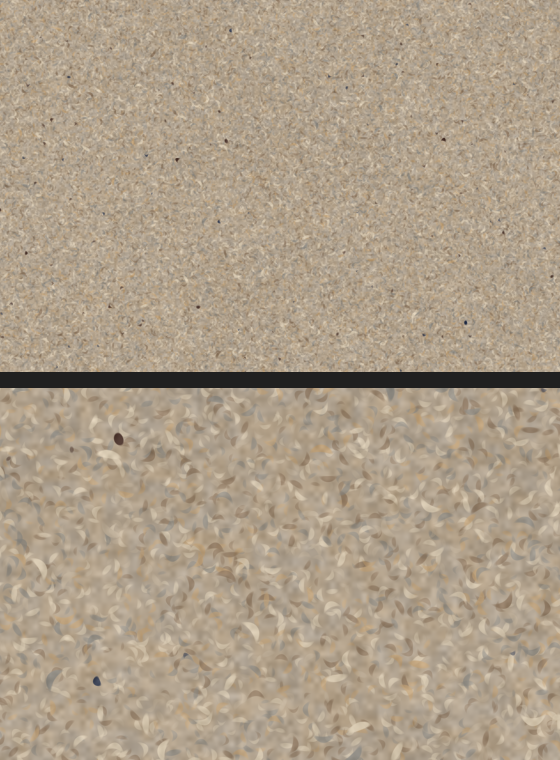
Top, the full canvas; bottom, a detail of the centre.
Give the GLSL for this texture, as a Shadertoy shader.

```glsl
// Fine pressed chipboard: sandy grain with tiny curled wood flakes and rare dark specks.

const vec3 SAND  = vec3(0.690, 0.630, 0.550);
const vec3 CREAM = vec3(0.850, 0.795, 0.700);
const vec3 TAN   = vec3(0.740, 0.680, 0.595);
const vec3 OCHRE = vec3(0.750, 0.625, 0.460);
const vec3 GREY  = vec3(0.545, 0.535, 0.510);
const vec3 BROWN = vec3(0.540, 0.450, 0.360);
const vec3 UMBER = vec3(0.270, 0.180, 0.150);
const vec3 NAVY  = vec3(0.120, 0.170, 0.280);

vec3 hash3(vec2 cell, float seed) {
    uvec3 v = uvec3(ivec3(vec3(cell, seed)) + 4096);
    v = v * 1664525u + 1013904223u;
    v.x += v.y * v.z; v.y += v.z * v.x; v.z += v.x * v.y;
    v ^= v >> 16u;
    v.x += v.y * v.z; v.y += v.z * v.x; v.z += v.x * v.y;
    return vec3(v >> 8u) / 16777216.0;
}

// Smooth value noise, centred on zero
float grain(vec2 p, float seed) {
    vec2 i = floor(p), f = fract(p);
    f = f * f * (3.0 - 2.0 * f);
    float low  = mix(hash3(i, seed).x, hash3(i + vec2(1, 0), seed).x, f.x);
    float high = mix(hash3(i + vec2(0, 1), seed).x, hash3(i + vec2(1, 1), seed).x, f.x);
    return mix(low, high, f.y) - 0.5;
}

vec3 flakeColour(float pick) {
    if (pick < 0.30) return CREAM;
    if (pick < 0.48) return TAN;
    if (pick < 0.64) return OCHRE;
    if (pick < 0.82) return GREY;
    return BROWN;
}

vec3 speckColour(float pick) {
    return pick < 0.35 ? NAVY : UMBER;
}

// Signed distance to a slightly curled ellipse
float flakeDistance(vec2 p, vec2 halfSize, float angle, float curl) {
    float c = cos(angle), s = sin(angle);
    p = vec2(c * p.x + s * p.y, c * p.y - s * p.x);
    p.y += curl * (p.x * p.x / halfSize.x - 0.4 * halfSize.x);
    return (length(p / halfSize) - 1.0) * halfSize.y;
}

// Lays one flake per occupied cell over the given colour
vec3 scatter(vec3 colour, vec2 p, float cells, float seed, float density,
             vec2 halfSize, float opacity, bool specks) {
    vec2 q = p * cells, home = floor(q);
    float soft = 0.85 * cells / iResolution.y;
    for (int y = -1; y <= 1; y++)
    for (int x = -1; x <= 1; x++) {
        vec2 cell = home + vec2(x, y);
        vec3 place = hash3(cell, seed);
        vec3 look = hash3(cell, seed + 1.0);
        if (place.z > density) continue;
        vec2 size = halfSize * mix(0.65, 1.3, look.y);
        float d = flakeDistance(q - cell - place.xy, size, look.x * 6.2832,
                                (look.z - 0.5) * 1.2);
        float cover = 1.0 - smoothstep(-soft, soft, d);
        float pick = fract(look.z * 17.0 + look.x);
        vec3 paint = specks ? speckColour(pick) : flakeColour(pick);
        colour = mix(colour, paint, cover * opacity * mix(0.6, 1.0, look.y));
    }
    return colour;
}

void mainImage(out vec4 fragColor, in vec2 fragCoord) {
    vec2 p = fragCoord / iResolution.y;

    // Sandy ground with faint broad tone and a warm-cool drift
    vec3 colour = SAND + 0.022 * grain(p * 5.0, 1.0);
    colour += vec3(0.5, 0.0, -0.7) * 0.06 * grain(p * 90.0, 2.0);

    // Flakes from dust to larger shavings
    colour = scatter(colour, p, 125.0, 10.0, 0.60, vec2(0.55, 0.24), 0.62, false);
    colour = scatter(colour, p, 75.0, 20.0, 0.50, vec2(0.42, 0.16), 0.75, false);
    colour = scatter(colour, p, 32.0, 30.0, 0.28, vec2(0.26, 0.09), 0.90, false);

    // Rare dark specks
    colour = scatter(colour, p, 28.0, 40.0, 0.06, vec2(0.09, 0.06), 0.70, true);
    colour = scatter(colour, p, 11.0, 50.0, 0.12, vec2(0.050, 0.036), 1.00, true);

    // Fine dust over everything
    colour += 0.10 * grain(p * 210.0, 3.0) + 0.07 * grain(p * 110.0, 4.0);

    fragColor = vec4(clamp(colour, 0.0, 1.0), 1.0);
}
```
